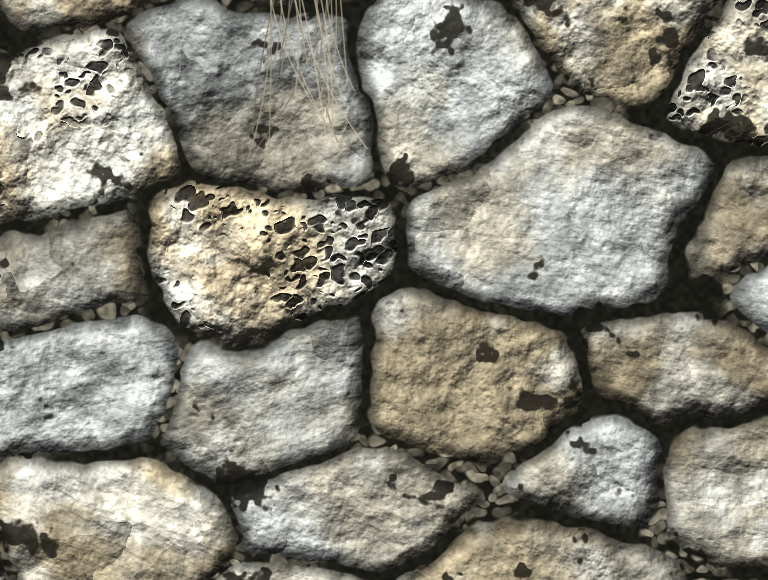
Give the GLSL for this texture, as a WebGL 2 fragment shader.

```glsl
#version 300 es
precision highp float;
// Dry stone wall: tightly set layered, grey and porous blocks with dark joints and dry grass.
uniform vec2 u_resolution;
out vec4 fragColor;

float hash(vec2 p) {
  vec3 q = fract(p.xyx * 0.1031);
  q += dot(q, q.yzx + 33.33);
  return fract((q.x + q.y) * q.z);
}

vec2 hash2(vec2 p) { return vec2(hash(p), hash(p + 57.3)); }

mat2 rotation(float a) { return mat2(cos(a), sin(a), -sin(a), cos(a)); }

float noise(vec2 p) {
  vec2 i = floor(p), f = fract(p);
  f = f * f * (3.0 - 2.0 * f);
  return mix(mix(hash(i), hash(i + vec2(1, 0)), f.x),
             mix(hash(i + vec2(0, 1)), hash(i + 1.0), f.x), f.y);
}

float fbm(vec2 p) {
  float sum = 0.0, amp = 0.52;
  for (int i = 0; i < 5; i++) {
    sum += amp * noise(p);
    p = mat2(1.6, 1.2, -1.2, 1.6) * p + 11.7;
    amp *= 0.5;
  }
  return sum;
}

// x: distance to the nearest scattered point, y: random value of that point
vec2 worley(vec2 p) {
  vec2 best = vec2(9.0, 0.0), cell = floor(p);
  for (int k = 0; k < 9; k++) {
    vec2 c = cell + vec2(k % 3 - 1, k / 3 - 1);
    float d = length(c + hash2(c) - p);
    if (d < best.x) best = vec2(d, hash(c + 19.1));
  }
  return best;
}

// Weighted block layout in staggered courses
struct Stone { vec2 id; float edge; vec2 outward; };

vec3 blockSeed(vec2 c) {
  vec2 h = hash2(c + 3.0);
  return vec3(c + vec2(0.5 * mod(c.y, 2.0), 0.0) + 0.12 + 0.76 * h, 0.35 * hash(c + 8.4));
}

Stone findStone(vec2 p) {
  vec2 size = vec2(0.37, 0.24), q = p / size, cell = floor(q);
  Stone s = Stone(cell, 0.0, vec2(0));
  vec3 own = vec3(0);
  float nearest = 99.0;
  for (int k = 0; k < 25; k++) {
    vec2 c = cell + vec2(k % 5 - 2, k / 5 - 2);
    vec3 b = blockSeed(c);
    float d = dot(q - b.xy, q - b.xy) - b.z;
    if (d < nearest) { nearest = d; s.id = c; own = b; }
  }
  // Soft minimum over all joints rounds the corners
  float total = 1e-9;
  for (int k = 0; k < 25; k++) {
    vec2 c = cell + vec2(k % 5 - 2, k / 5 - 2);
    if (c == s.id) continue;
    vec3 b = blockSeed(c);
    vec2 dir = (b.xy - own.xy) / size;
    float d = (dot(q - b.xy, q - b.xy) - b.z - nearest) / (2.0 * length(dir));
    float w = exp(-85.0 * d);
    total += w;
    s.outward += w * normalize(dir);
  }
  s.edge = -log(total) / 85.0;
  s.outward /= total;
  return s;
}

float pores(vec2 p) {
  vec2 w = worley(p * 40.0 + 0.7 * noise(p * 70.0));
  return smoothstep(0.08, -0.1, w.x - 0.55 * w.y) * smoothstep(0.3, 0.55, noise(p * 12.0));
}

float relief(vec2 p, float layered, float porous) {
  float rough = 0.034 * fbm(p * 17.0) + 0.035 * abs(fbm(p * 6.0) - 0.5);
  float strata = 0.013 * fbm(p * vec2(9.0, 30.0)) + 0.018 * fbm(p * 22.0);
  float h = mix(rough, strata, layered);
  return porous > 0.5 ? h - 0.004 * pores(p) : h;
}

void main() {
  vec2 p = gl_FragCoord.xy / u_resolution.y;
  float px = 1.0 / u_resolution.y;
  vec2 warp = vec2(fbm(p * 4.0), fbm(p * 4.0 + 31.0)) - 0.5;
  vec2 grit = vec2(noise(p * 42.0), noise(p * 42.0 + 17.0)) - 0.5;
  Stone s = findStone(rotation(-0.1) * (p - 0.5) + 0.5 + 0.11 * warp + 0.007 * grit);

  // Stone kind, bedding direction and surface normal
  float kind = fract(dot(s.id, vec2(0.7549, 0.5698)));
  float porous = step(0.84, kind), ochreous = step(kind, 0.45);
  float layered = (1.0 - porous) * mix(0.1, 0.75, hash(s.id + 5.0));
  mat2 turn = rotation(0.9 * (hash(s.id + 2.0) - 0.5));
  vec2 t = turn * p + s.id * 7.3;
  float h = relief(t, layered, porous), e = 0.002;
  vec2 slope = vec2(relief(t + turn * vec2(e, 0), layered, porous),
                    relief(t + turn * vec2(0, e), layered, porous)) - h;
  float facet = worley(t * vec2(6.0, 9.0) + 2.0 * fbm(t * 6.0)).y;
  vec2 tilt = 0.32 * (fract(facet * vec2(17.0, 53.0)) - 0.5);
  float inside = s.edge - 0.001 - 0.013 * noise(p * 5.0 + 4.0);
  float bevel = 0.5 * smoothstep(0.04, 0.0, inside);
  vec3 normal = normalize(vec3(s.outward * bevel + tilt - 0.95 * slope / e, 1.0));
  float light = dot(normal, normalize(vec3(-0.3, 0.65, 0.75))) / 0.72;

  // Stone colour: base, stains, pale crust, grain and dark lichen
  vec3 grey = vec3(0.68, 0.695, 0.68), ochre = vec3(0.67, 0.62, 0.51);
  float stain = smoothstep(0.42, 0.66, fbm(t * 4.5 + 9.0));
  vec3 col = mix(grey, ochre, mix(0.55 * stain, 1.0 - 0.6 * stain, ochreous));
  col = mix(col, mix(vec3(0.86, 0.85, 0.79), vec3(0.78, 0.68, 0.50), 0.6 * stain), porous);
  col *= 0.85 + 0.27 * hash(s.id + 12.0);
  col *= 0.92 + 0.16 * facet;
  col = mix(col, vec3(0.87, 0.88, 0.85), 0.55 * smoothstep(0.52, 0.7, fbm(t * 10.0 + 40.0)));
  col *= clamp(light, 0.25, 1.4) * mix(0.74, 1.22, fbm(t * 32.0 + 6.0));
  col *= 0.9 + 0.2 * noise(p * 170.0);
  col *= 1.0 - 0.7 * porous * pores(t);
  float lichen = smoothstep(0.69, 0.75, fbm(p * 13.0 + 70.0) + 0.15 * (noise(p * 90.0) - 0.5));
  col = mix(col, vec3(0.14, 0.13, 0.11), 0.85 * lichen);
  col *= mix(0.5, 1.0, smoothstep(0.0, 0.026, inside));

  // Joints: deep shadow with some loose rubble
  vec2 chip = worley(p * vec2(40.0, 50.0) + grit);
  float loose = smoothstep(0.45, 0.65, noise(p * 6.0 + 22.0)) * smoothstep(0.6, 0.35, chip.x);
  vec3 gap = mix(vec3(0.11, 0.11, 0.09), vec3(0.46, 0.44, 0.38) * (0.5 + 0.7 * chip.y), loose);
  gap *= 0.7 + 0.6 * noise(p * 120.0);
  col = mix(gap, col, smoothstep(-1.5 * px, 1.5 * px, inside));

  // Dry grass hanging from the top
  for (int i = 0; i < 22; i++) {
    vec2 r = hash2(vec2(i, 4) * 3.7), b = hash2(vec2(i, 9) * 5.3);
    float drop = 1.0 - p.y;
    float x = 0.46 + 0.13 * r.x + (b.x - 0.5) * 0.5 * drop + (b.y - 0.5) * 2.5 * drop * drop;
    float blade = smoothstep(0.0008 + px, 0.0002, abs(p.x - x)) * step(drop, 0.1 + 0.19 * r.y);
    col = mix(col, vec3(0.70, 0.66, 0.57) * (0.65 + 0.5 * b.x), 0.7 * blade);
  }
  fragColor = vec4(clamp(col, 0.0, 1.0), 1.0);
}
```
